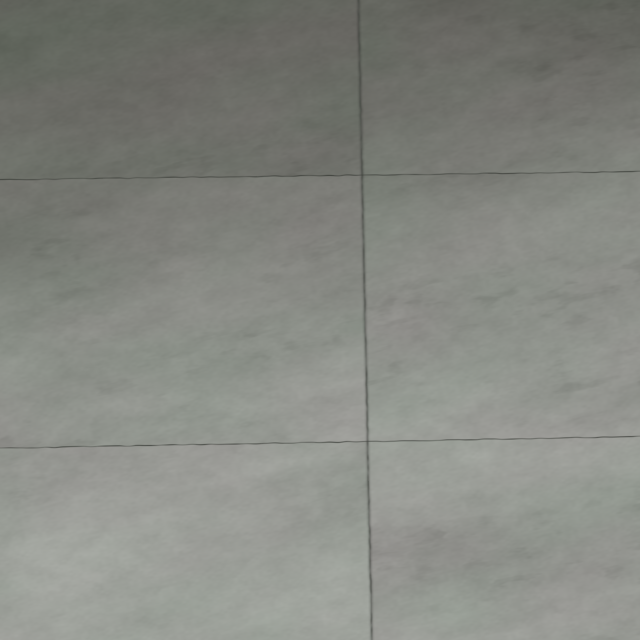
A Shadertoy shader for this texture:

```glsl
float hash(vec2 p) {
    vec3 q = fract(p.xyx * vec3(0.1031, 0.1030, 0.0973));
    q += dot(q, q.yzx + 33.33);
    return fract((q.x + q.y) * q.z);
}

float noise(vec2 p) {
    vec2 i = floor(p), f = fract(p);
    f = f * f * (3.0 - 2.0 * f);
    return mix(mix(hash(i), hash(i + vec2(1, 0)), f.x),
               mix(hash(i + vec2(0, 1)), hash(i + vec2(1, 1)), f.x), f.y);
}

// Layered noise centred on zero
float fbm(vec2 p) {
    float sum = 0.0, gain = 0.5;
    for (int i = 0; i < 4; i++) {
        sum += gain * (noise(p) - 0.5);
        p = mat2(1.6, 0.4, -0.4, 1.9) * p + 17.3;
        gain *= 0.55;
    }
    return sum;
}

// Soft line coverage at distance d from its centre
float seam(float d, float halfWidth, float blur) {
    return 1.0 - smoothstep(halfWidth - blur, halfWidth + blur, abs(d));
}

void mainImage(out vec4 fragColor, in vec2 fragCoord) {
    vec2 uv = fragCoord / iResolution.xy;
    float pixel = 1.0 / iResolution.y;

    // Tile grid in slight perspective
    float rowHeight = 0.4195 - 0.0055 * uv.x;
    float across = uv.x - 0.581 + 0.021 * uv.y;
    float up = (uv.y - 0.2995 - 0.0185 * uv.x) / rowHeight;
    vec2 tile = vec2(step(0.0, across), floor(up));

    // Light falling off toward the top left
    float shade = smoothstep(0.21, 0.96, uv.y - 0.2 * uv.x);
    vec3 color = mix(vec3(0.598, 0.608, 0.585), vec3(0.378, 0.386, 0.358), shade);

    // Slanted stone veins, shifted on every tile
    vec2 p = mat2(0.97, -0.24, 0.24, 0.97) * uv + tile * vec2(7.3, 4.1) + 3.0;
    float clouds = fbm(p * vec2(2.2, 7.0));
    float streaks = fbm(p * vec2(9.0, 30.0) + 9.0);
    float mottling = fbm(p * vec2(40.0, 70.0) + 31.0);
    float grain = noise(p * vec2(150.0, 260.0) + 57.0) - 0.5;
    float tone = 0.13 * clouds + 0.035 * streaks + 0.045 * mottling + 0.016 * grain;

    // Sparse dark flecks inside the cloudier patches
    float flecks = smoothstep(0.08, 0.3, fbm(p * vec2(24.0, 60.0) + 43.0));
    tone -= 0.03 * flecks * smoothstep(-0.1, 0.2, -clouds);
    color += tone * mix(1.0, 0.75, shade);

    // Faint drift between green and violet
    color += vec3(0.03, -0.012, 0.016) * fbm(p * vec2(5.0, 9.0) + 71.0);

    // Upright joint: soft and speckled
    float ragged = 0.001 * (noise(vec2(uv.y * 110.0, 2.0)) - 0.5);
    float upright = seam(across + ragged, 0.0014, 0.0012 + 0.5 * pixel);
    float halo = seam(across + ragged, 0.003, 0.003);
    float speckle = mix(0.35, 0.85, noise(vec2(uv.y * 130.0, 5.0)));
    color *= 1.0 - 0.12 * halo;
    color = mix(color, vec3(0.27, 0.28, 0.26), 0.8 * upright * speckle);

    // Level joints: hairlines of uneven strength
    float nearest = (up - floor(up + 0.5)) * rowHeight;
    nearest += 0.0014 * (noise(vec2(uv.x * 70.0, 8.0)) - 0.5);
    float level = seam(nearest, 0.0008, 0.0004 + 0.6 * pixel);
    float wear = mix(0.45, 1.0, noise(vec2(uv.x * 60.0, floor(up + 0.5) * 9.0)));
    color = mix(color, vec3(0.22, 0.23, 0.21), 0.85 * level * wear);

    fragColor = vec4(clamp(color, 0.0, 1.0), 1.0);
}
```
